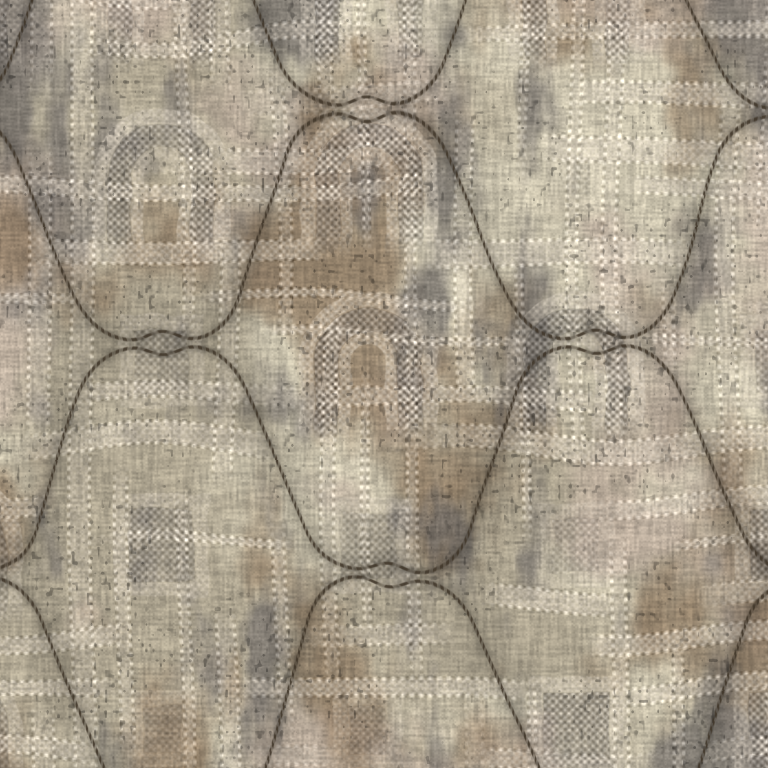
This texture is drawn by a Shadertoy shader. Its source:

```glsl
// Worn quilted ticking: staggered elongated hexagons sewn with dark thread over
// a faded woven fabric. Seams are rounded arches folded about each tie; the cloth
// layers noise stains, broken raised bands, arch and box motifs, and thread grain.

const float PERIOD = 0.566;          // distance between ties in one row
const float ROW_HEIGHT = 0.303;      // distance between rows of ties
const vec2 TIE_ORIGIN = vec2(0.475, 0.857);
const float SKEW = 0.054;            // sideways drift of the quilting
const float TIE_HALF = 0.085;        // half width of a narrow cell end
const float SHOULDER = 0.06;         // rounding of the cell corners
const float SEAM_HALF = 0.0019;
const float STITCH_FREQ = 480.0;
const float BAND_PITCH = 0.065;
const float DASH_FREQ = 520.0;
const float WEAVE_FREQ = 600.0;
const vec2 MOTIF_ORIGIN = vec2(0.48, 0.53);
const vec2 MOTIF_PITCH = vec2(0.27, 0.24);

const vec3 SAND = vec3(0.67, 0.635, 0.555);
const vec3 CREAM = vec3(0.79, 0.76, 0.675);
const vec3 IVORY = vec3(0.86, 0.82, 0.76);
const vec3 TAUPE = vec3(0.53, 0.45, 0.36);
const vec3 SLATE = vec3(0.46, 0.44, 0.42);
const vec3 ROSE = vec3(0.73, 0.66, 0.61);
const vec3 SEAM_DARK = vec3(0.25, 0.21, 0.16);

float hash(vec2 p) { return fract(sin(dot(p, vec2(127.1, 311.7))) * 43758.5453); }

float noise(vec2 p) {
    vec2 i = floor(p), f = fract(p);
    f = f * f * (3.0 - 2.0 * f);
    return mix(mix(hash(i), hash(i + vec2(1, 0)), f.x),
               mix(hash(i + vec2(0, 1)), hash(i + vec2(1, 1)), f.x), f.y);
}

float fbm(vec2 p) {
    float sum = 0.0, gain = 0.53;
    for (int i = 0; i < 4; i++) {
        sum += gain * noise(p);
        p = p * 2.03 + 17.3;
        gain *= 0.5;
    }
    return sum;
}

float smoothMax(float a, float b, float k) {
    float h = max(k - abs(a - b), 0.0) / k;
    return max(a, b) + h * h * k * 0.25;
}

// Returns signed distance to the seam, position along it, and height from the tie.
vec3 quiltSeam(vec2 p) {
    p += 0.009 * (vec2(noise(p * 9.0), noise(p * 9.0 + 31.0)) - 0.5);
    p -= TIE_ORIGIN;
    p.x += SKEW * p.y;
    float row = round(p.y / ROW_HEIGHT);
    p.y -= row * ROW_HEIGHT;
    p.x -= 0.5 * PERIOD * mod(row, 2.0);
    p.x -= PERIOD * round(p.x / PERIOD);
    vec2 a = abs(p);
    float slope = (0.5 * PERIOD - 2.0 * TIE_HALF) / ROW_HEIGHT;
    float side = (a.x - TIE_HALF - slope * a.y) / sqrt(1.0 + slope * slope);
    float lens = 0.003 + 0.012 * exp(-a.x * a.x / 0.0007);
    return vec3(smoothMax(lens - a.y, side, SHOULDER), a.x + a.y, p.y);
}

// Broken raised band: x is its fill, y its alternating edge stitches.
vec2 wovenBand(float across, float along, float seed) {
    float lane = floor(across / BAND_PITCH);
    float h = hash(vec2(lane, seed));
    float halfWidth = mix(0.004, 0.016, hash(vec2(lane, seed + 5.0)));
    float d = abs(fract(across / BAND_PITCH) - mix(0.3, 0.7, h)) * BAND_PITCH - halfWidth;
    float present = smoothstep(0.35, 0.6, noise(vec2(along * 6.0 + h * 40.0, lane * 3.0 + seed)));
    float edge = smoothstep(0.0035, 0.001, abs(d)) * (0.2 + sin(along * DASH_FREQ + h * 40.0));
    return present * vec2(smoothstep(0.002, -0.002, d), edge);
}

// Arch or box motif: x is its raised border, y its basket-woven field.
vec2 motif(vec2 p) {
    vec2 g = (p - MOTIF_ORIGIN) / MOTIF_PITCH, id = round(g);
    float h = hash(id), size = hash(id + 7.0);
    vec2 q = (g - id) * MOTIF_PITCH + 0.006 * (noise(p * 40.0) - 0.5);
    float arch = (q.y > 0.0 ? length(q) : abs(q.x)) - 0.08;
    vec2 b = abs(q) - mix(vec2(0.028, 0.035), vec2(0.055, 0.06), size);
    float d = h < 0.4 ? arch : max(b.x, b.y);
    float inner = h < 0.4 ? abs(d + 0.05) : 1.0;
    float border = smoothstep(0.011, 0.008, min(abs(d), inner + 0.002));
    float field = smoothstep(-0.009, -0.012, d) * (h < 0.4 ? smoothstep(-0.043, -0.04, d) : 1.0);
    float fade = smoothstep(-0.11, -0.07, q.y) * mix(0.5, 1.0, noise(p * 14.0));
    return vec2(border, field) * fade * (h < 0.4 ? 1.0 : mix(0.4, 1.0, size));
}

vec3 fabric(vec2 p) {
    // Faded ground with brown, rosy and grey stains
    vec3 color = mix(SAND, CREAM, smoothstep(0.34, 0.64, fbm(p * 5.0 + 3.0)));
    color = mix(color, ROSE, 0.6 * smoothstep(0.5, 0.7, fbm(p * 6.0 + 41.0)));
    vec2 c = p - MOTIF_ORIGIN - vec2(0.0, 0.09);
    float stain = fbm(p * vec2(9.0, 6.0) + 11.0) + 0.22 * exp(-dot(c, c) * 45.0);
    color = mix(color, TAUPE, 0.75 * smoothstep(0.5, 0.78, stain));
    float smudge = fbm(p * vec2(17.0, 7.0) + 67.0) * 0.6 + fbm(p * 5.0 + 23.0) * 0.4;
    color = mix(color, SLATE, 0.75 * smoothstep(0.52, 0.68, smudge));
    // Raised bands and motifs
    vec2 bend = p + 0.035 * (vec2(noise(p * 3.0), noise(p * 5.0 + 9.0)) - 0.5);
    vec2 rows = wovenBand(bend.y, p.x, 3.0), columns = wovenBand(bend.x, p.y, 13.0);
    vec2 shape = motif(p);
    float basket = sin(p.x * WEAVE_FREQ) * sin(p.y * WEAVE_FREQ);
    float raised = max(shape.x, max(rows.x * 0.85, columns.x * 0.5));
    color = mix(color, SLATE * 1.15, 0.5 * shape.y);
    color = mix(color, IVORY, raised * (0.42 + 0.25 * basket));
    color += 0.15 * shape.y * basket + 0.13 * (rows.y + columns.y);
    // Threads and dark flecks
    float threads = noise(p * vec2(330.0, 45.0)) + noise(p * vec2(50.0, 310.0)) - 1.0;
    float fleck = smoothstep(0.74, 0.95, noise(p * vec2(210.0, 150.0)));
    color *= 1.0 + 0.17 * threads + 0.12 * (noise(p * 420.0) - 0.5);
    return color * (1.0 - 0.28 * fleck * smoothstep(0.3, 0.6, noise(p * 13.0)));
}

void mainImage(out vec4 fragColor, in vec2 fragCoord) {
    vec2 p = fragCoord / iResolution.y;
    float pixel = 1.0 / iResolution.y;
    vec3 seam = quiltSeam(p);
    float d = abs(seam.x);
    vec3 color = fabric(p);
    // Padding sinks toward the seams and catches light below the ties
    color *= mix(0.93, 1.02, smoothstep(0.0, 0.07, d)) - 0.2 * exp(-d / 0.006);
    float lit = step(seam.z, 0.0) * step(seam.x, 0.0) * smoothstep(0.1, 0.01, -seam.z);
    color *= 1.0 + 0.13 * lit * smoothstep(0.0, 0.012, d) * exp(-d / 0.03);
    // Twisted sewing thread
    float stitch = smoothstep(-0.5, 0.6, sin(seam.y * STITCH_FREQ + seam.x * 700.0));
    float line = smoothstep(SEAM_HALF + pixel, SEAM_HALF - pixel, d);
    color = mix(color, SEAM_DARK, line * mix(0.3, 0.85, stitch));
    fragColor = vec4(clamp(color, 0.0, 1.0), 1.0);
}
```
